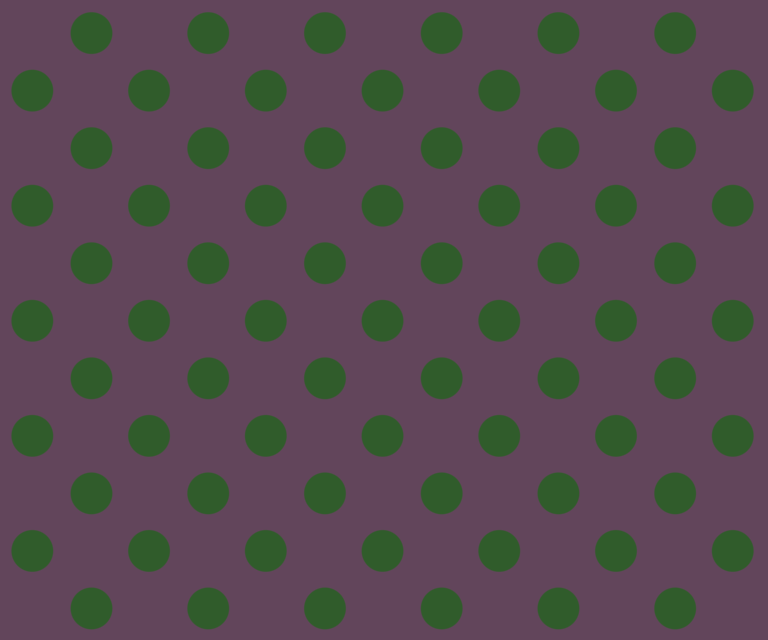
A Shadertoy shader for this pattern:

```glsl
#define GROUND_COLOR vec3(0.385, 0.272, 0.358)
#define DOT_COLOR    vec3(0.188, 0.361, 0.167)
#define PERIOD       vec2(0.1824, 0.1798)  // lattice cell, in canvas heights
#define FIRST_DOT    vec2(0.0505, 0.1392)  // center of one dot of the main lattice
#define STAGGER      vec2(0.507, 0.5)      // second lattice offset, in cells
#define DOT_RADIUS   0.0326
#define EDGE_PIXELS  0.9                   // half width of the smoothed edge

// Signed distance to the nearest dot of a rectangular lattice
float dotLattice(vec2 p, vec2 center) {
    vec2 cell = fract((p - center) / PERIOD + 0.5) - 0.5;
    return length(cell * PERIOD) - DOT_RADIUS;
}

void mainImage(out vec4 fragColor, in vec2 fragCoord) {
    vec2 p = fragCoord / iResolution.y;
    float edge = EDGE_PIXELS / iResolution.y;

    // Two interleaved lattices form the staggered rows
    float mainRows = dotLattice(p, FIRST_DOT);
    float shiftedRows = dotLattice(p, FIRST_DOT + STAGGER * PERIOD);
    float dist = min(mainRows, shiftedRows);

    float coverage = 1.0 - smoothstep(-edge, edge, dist);
    fragColor = vec4(mix(GROUND_COLOR, DOT_COLOR, coverage), 1.0);
}
```
